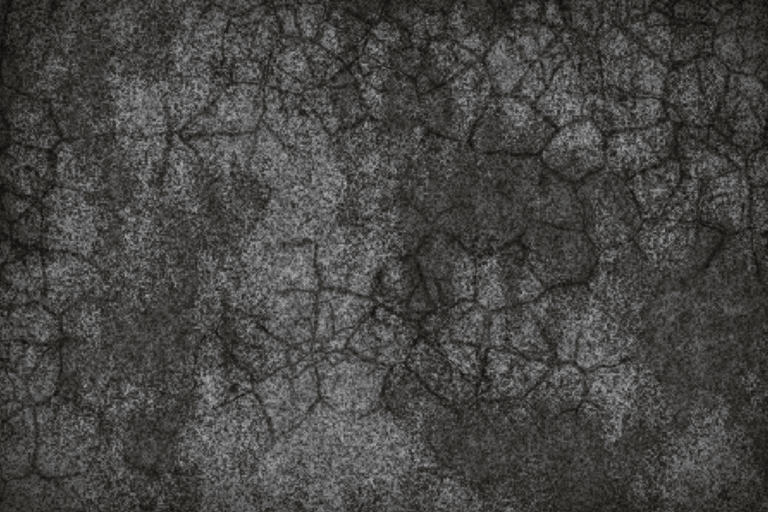
Write a Shadertoy shader that draws this texture.

```glsl
// Weathered dark concrete: pale plaster worn into vertical stains, a cellular
// network of fine cracks, gritty grain and darkened borders.
// Layered noise sets the tone; distance to Voronoi borders draws the cracks.

#define STAIN_TONE 0.245
#define PLASTER_TONE 0.415
#define GRAIN_SCALE 175.0
#define GRAIN_AMOUNT 1.15
#define CRACK_SCALE 9.5
#define CRACK_DEPTH 0.48
#define VIGNETTE 0.56
#define WARM_TINT vec3(1.04, 1.0, 0.92)
#define COOL_TINT vec3(1.0, 0.998, 1.004)

vec2 hash2(vec2 cell) {
    uvec2 n = uvec2(ivec2(cell) + 4096);
    uint h = n.x * 1597u ^ n.y * 51749u;
    h = (h ^ (h >> 15)) * 739391u;
    h = (h ^ (h >> 13)) * 668265u;
    h ^= h >> 16;
    return vec2(h & 65535u, h >> 16) / 65535.0;
}

float noise(vec2 p) {
    vec2 i = floor(p), f = fract(p);
    f = f * f * (3.0 - 2.0 * f);
    float below = mix(hash2(i).x, hash2(i + vec2(1, 0)).x, f.x);
    float above = mix(hash2(i + vec2(0, 1)).x, hash2(i + vec2(1, 1)).x, f.x);
    return mix(below, above, f.y);
}

float fbm(vec2 p) {
    float sum = 0.0, amp = 0.5;
    for (int i = 0; i < 5; i++) {
        sum += amp * noise(p);
        p = mat2(1.6, 1.2, -1.2, 1.6) * p + 7.3;
        amp *= 0.55;
    }
    return sum / 1.055;
}

// Distance to the nearest Voronoi border, in cell units
float borderDistance(vec2 p) {
    vec2 base = floor(p), f = fract(p), nearest = vec2(0);
    float best = 8.0;
    for (int y = -1; y <= 1; y++)
    for (int x = -1; x <= 1; x++) {
        vec2 o = vec2(x, y);
        vec2 r = o + hash2(base + o) - f;
        float d = dot(r, r);
        if (d < best) { best = d; nearest = r; }
    }
    float edge = 8.0;
    for (int y = -2; y <= 2; y++)
    for (int x = -2; x <= 2; x++) {
        vec2 o = vec2(x, y);
        vec2 r = o + hash2(base + o) - f;
        vec2 gap = r - nearest;
        if (dot(gap, gap) > 1e-5)
            edge = min(edge, dot(0.5 * (r + nearest), normalize(gap)));
    }
    return edge;
}

// Thin dark line with a soft halo; the width wanders along the crack
float crack(vec2 p, float scale) {
    float d = borderDistance(p * scale) / scale;
    float width = mix(0.003, 0.010, noise(p * 17.0));
    return 0.8 * (1.0 - smoothstep(0.0, width, d))
         + 0.3 * (1.0 - smoothstep(0.0, 0.022, d));
}

float blob(vec2 p, vec2 center, vec2 radius) {
    vec2 d = (p - center) / radius;
    return exp(-dot(d, d));
}

void mainImage(out vec4 fragColor, in vec2 fragCoord) {
    vec2 uv = fragCoord / iResolution.xy;
    vec2 p = fragCoord / iResolution.y;

    // Grit at two sizes
    float grain = 0.5 * (noise(p * GRAIN_SCALE) + noise(p.yx * GRAIN_SCALE * 1.7)) - 0.5;

    // Broad arrangement of pale plaster and dark damp
    float broadTone = 0.09 * blob(p, vec2(0.66, 0.5), vec2(0.15, 0.6))
                    + 0.08 * blob(p, vec2(0.30, 0.72), vec2(0.25, 0.22))
                    + 0.10 * blob(p, vec2(0.95, 0.86), vec2(0.16, 0.13))
                    - 0.12 * blob(p, vec2(0.83, 0.56), vec2(0.06, 0.10))
                    - 0.13 * blob(p, vec2(1.17, 0.10), vec2(0.11, 0.08))
                    - 0.09 * blob(p, vec2(1.43, 0.50), vec2(0.12, 0.35));

    // Ragged patches and vertical streaks
    float wear = 0.6 * fbm(p * 4.0 + 3.7) + 0.4 * fbm(p * vec2(22.0, 8.0));
    float plaster = smoothstep(0.39, 0.62, wear + broadTone + 0.16 * grain);
    float tone = mix(STAIN_TONE, PLASTER_TONE, plaster);
    tone += 0.16 * (fbm(p * vec2(48.0, 30.0)) - 0.5);

    // Large and small crack cells, broken up by region
    vec2 bent = p + 0.035 * (vec2(fbm(p * 9.0), fbm(p * 9.0 + 31.0)) - 0.5)
                  + 0.008 * vec2(noise(p * 45.0), noise(p * 45.0 + 9.0));
    float region = fbm(p * 3.2 + 12.0) + 0.28 * (uv.y - 0.5);
    float cracks = crack(bent, CRACK_SCALE) * smoothstep(0.36, 0.56, region);
    cracks = max(cracks, crack(bent + 5.0, CRACK_SCALE * 1.7)
                       * smoothstep(0.50, 0.64, region) * 0.8);
    tone *= 1.0 - CRACK_DEPTH * min(cracks, 1.0);

    // Pale slanted scuffs on the right
    vec2 slant = mat2(0.94, -0.34, 0.34, 0.94) * p;
    float scuff = smoothstep(0.62, 0.85, noise(slant * vec2(14.0, 110.0)));
    tone += 0.10 * scuff * blob(p, vec2(1.32, 0.37), vec2(0.16, 0.06));

    // Grain, dark borders and a warm tint in the shadows
    tone *= 1.0 + GRAIN_AMOUNT * grain;
    vec2 q = 2.0 * uv - 1.0;
    tone *= 1.0 - VIGNETTE * smoothstep(0.15, 1.9, dot(q * q, q * q));
    vec3 color = tone * mix(WARM_TINT, COOL_TINT, smoothstep(0.10, 0.38, tone));
    fragColor = vec4(clamp(color, 0.0, 1.0), 1.0);
}
```
